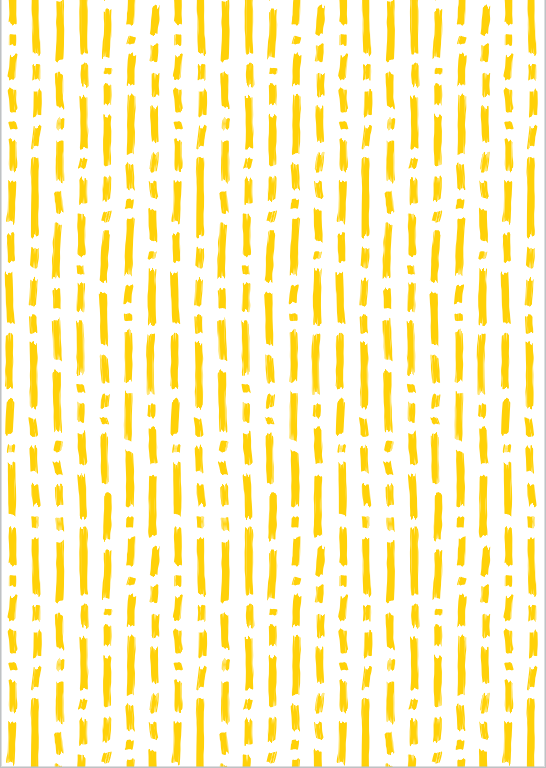
A Shadertoy shader for this pattern:

```glsl
#define COLUMNS 7.0        // columns before the tile repeats
#define DASHES 13          // dashes down one tile
#define PITCH 0.03075      // distance between columns
#define FIRST_X 0.0160     // centre of the first column
#define TILE_H 0.7044      // height of one tile
#define GAP 0.0115         // space between dashes
#define HALF_WIDTH 0.0051  // half of the stroke width
#define RAGGED 0.0062      // depth of the bristle tips
#define WANDER 0.0024      // sideways drift of a column
#define YELLOW vec3(1.0, 0.82, 0.03)
#define FRAME_GREY vec3(0.75, 0.76, 0.77)
#define FRAME_WIDTH 0.002

float hash(vec2 p) {
    vec3 q = fract(p.xyx * 0.1031);
    q += dot(q, q.yzx + 33.33);
    return fract((q.x + q.y) * q.z);
}

float noise(vec2 p) {
    vec2 i = floor(p), f = fract(p);
    f = f * f * (3.0 - 2.0 * f);
    return mix(mix(hash(i), hash(i + vec2(1, 0)), f.x),
               mix(hash(i + vec2(0, 1)), hash(i + vec2(1, 1)), f.x), f.y);
}

// Relative dash length: many stubs, fewer long strokes
float dashWeight(float column, int i) {
    float h = hash(vec2(column * 5.0 + 3.0, float(i) + 41.0));
    return 0.13 + 1.05 * pow(h, 1.35);
}

float roundedBox(vec2 p, vec2 size, float radius) {
    vec2 d = abs(p) - size + radius;
    return length(max(d, 0.0)) + min(max(d.x, d.y), 0.0) - radius;
}

// Ink coverage of one brush dash centred on the origin
float brushDash(vec2 p, float halfLength, vec2 id) {
    vec2 seed = 60.0 + id * vec2(37.0, 53.0);
    float lean = hash(seed) - 0.5;
    float bend = hash(seed + 7.0) - 0.5;
    float along = p.y / halfLength;
    p.x -= 0.0022 * lean + 0.0036 * (hash(seed + 3.0) - 0.5) * along;
    p.x -= 0.0018 * bend * (1.0 - along * along) * smoothstep(0.01, 0.03, halfLength);

    // Uneven sides and split tips
    float side = p.x < 0.0 ? 0.0 : 19.0;
    float width = HALF_WIDTH * (0.86 + 0.24 * noise(seed + vec2(side, p.y * 90.0)));
    float tip = p.y < 0.0 ? 11.0 : 29.0;
    float bristle = noise(seed + vec2(p.x * 430.0, tip));
    float cut = min(RAGGED, halfLength * 0.4) * (bristle - 0.25);
    float d = roundedBox(p, vec2(width, halfLength - cut), 0.0016);
    float ink = clamp(0.5 - d * iResolution.y, 0.0, 1.0);

    // Dry streaks near the sides and ends
    float streak = noise(seed + vec2(p.x * 620.0, p.y * 32.0));
    float rim = max(smoothstep(0.35, 0.9, abs(p.x) / width),
                    smoothstep(0.012, 0.002, halfLength - abs(p.y)));
    return ink * (1.0 - 0.5 * rim * smoothstep(0.58, 0.85, streak));
}

void mainImage(out vec4 fragColor, in vec2 fragCoord) {
    vec2 p = fragCoord / iResolution.y;
    float right = iResolution.x / iResolution.y;
    float down = 1.0 - p.y;

    // Column lookup with a shared slow drift
    float x = p.x - FIRST_X - WANDER * cos(6.28319 * (down - 0.1) / TILE_H) + WANDER * 0.5;
    float index = floor(x / PITCH + 0.5);
    float column = mod(index, COLUMNS);
    x -= index * PITCH;

    // Scale the dash lengths to fill one tile exactly
    float total = 0.0;
    for (int i = 0; i < DASHES; i++) total += dashWeight(column, i);
    float scale = (TILE_H - float(DASHES) * GAP) / total;

    // Lay the dashes end to end, wrapping at the tile edge
    float start = TILE_H * hash(vec2(column + 9.0, 77.0));
    float ink = 0.0;
    for (int i = 0; i < DASHES; i++) {
        float size = dashWeight(column, i) * scale;
        float y = down - start - 0.5 * size;
        y -= TILE_H * round(y / TILE_H);
        if (abs(y) < 0.5 * size + RAGGED)
            ink = max(ink, brushDash(vec2(x, y), 0.5 * size, vec2(column, i)));
        start += size + GAP;
    }
    vec3 color = mix(vec3(1.0), YELLOW, ink);

    // Thin frame on the left, right and bottom
    float edge = min(min(p.x, right - p.x), p.y);
    float frame = clamp((FRAME_WIDTH - edge) * iResolution.y + 0.5, 0.0, 1.0);
    fragColor = vec4(mix(color, FRAME_GREY, frame), 1.0);
}
```
